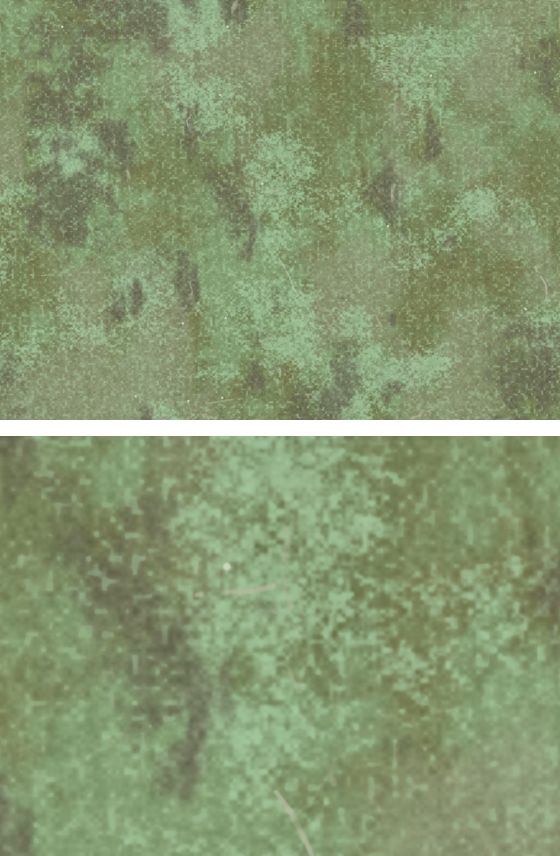
Top: the whole. Bottom: its middle third, enlarged.
A WebGL 1 fragment shader for this texture:

```glsl
precision highp float;
// Weathered green copper: a mottled olive and verdigris ground with fine grain,
// ragged brown stains drawn out vertically, pale scratches and tiny chips.
// Layered value noise gives the surface; short loops scatter the marks.

uniform vec2 u_resolution;

const vec3 OLIVE = vec3(0.475, 0.525, 0.355);
const vec3 GREEN = vec3(0.525, 0.630, 0.455);
const vec3 PALE = vec3(0.580, 0.615, 0.500);
const vec3 MINT = vec3(0.610, 0.750, 0.595);
const vec3 RUST = vec3(0.480, 0.485, 0.310);
const vec3 STAIN = vec3(0.415, 0.415, 0.330);
const vec3 SCAR = vec3(0.720, 0.730, 0.630);

float hash(vec2 p) {
  return fract(sin(dot(p, vec2(127.1, 311.7))) * 43758.5453);
}

float noise(vec2 p) {
  vec2 cell = floor(p);
  vec2 f = fract(p);
  f = f * f * (3.0 - 2.0 * f);
  float low = mix(hash(cell), hash(cell + vec2(1.0, 0.0)), f.x);
  float high = mix(hash(cell + vec2(0.0, 1.0)), hash(cell + 1.0), f.x);
  return mix(low, high, f.y);
}

float fbm(vec2 p) {
  float sum = 0.0;
  float amp = 0.5;
  for (int i = 0; i < 6; i++) {
    sum += amp * noise(p);
    p = mat2(1.6, 1.2, -1.2, 1.6) * p + 17.3;
    amp *= 0.56;
  }
  return sum / 1.10;
}

// Fibrous noise, stretched along the vertical.
float streaks(vec2 p, float scale) {
  return 0.6 * noise(p * vec2(scale, scale * 0.16))
       + 0.4 * noise(p * vec2(scale * 2.1, scale * 0.4) + 31.0);
}

// Distance to a segment from the origin along a vector.
float segment(vec2 p, vec2 along) {
  float t = clamp(dot(p, along) / dot(along, along), 0.0, 1.0);
  return length(p - along * t);
}

vec2 scatter(float id, float seed, float aspect) {
  return vec2(hash(vec2(id, seed)) * aspect, hash(vec2(id, seed + 5.7)));
}

// Upright ragged smudges: x is the stain, y the bare scar inside it.
vec2 smudges(vec2 p, float aspect, float fibre) {
  vec2 cover = vec2(0.0);
  vec2 warp = vec2(fbm(p * 14.0), fbm(p * 11.0 + 40.0)) - 0.5;
  for (int i = 0; i < 13; i++) {
    float id = float(i) + 1.0;
    float size = mix(0.025, 0.065, hash(vec2(id, 2.3)));
    vec2 q = p - scatter(id, 9.1, aspect) + warp * vec2(0.10, 0.16);
    float d = length(q / vec2(size * 0.65, size * 1.5));
    float body = 1.0 - smoothstep(0.35, 1.25, d + (fibre - 0.5) * 0.9);
    float core = 1.0 - smoothstep(0.1, 0.6, length(q / vec2(size * 0.3, size)));
    float bare = step(0.55, hash(vec2(id, 6.6)));
    cover = max(cover, vec2(body, core * bare * smoothstep(0.45, 0.7, fibre)));
  }
  return cover;
}

// Thin broken scratches, mostly upright with a few lying flat.
float scratches(vec2 p, float aspect) {
  float cover = 0.0;
  vec2 bend = (vec2(noise(p * 22.0), noise(p * 22.0 + 9.0)) - 0.5) * 0.022;
  for (int i = 0; i < 18; i++) {
    float id = float(i) + 1.0;
    float flat_lying = step(0.72, hash(vec2(id, 3.9)));
    float angle = mix(1.75, 0.08, flat_lying) + (hash(vec2(id, 8.2)) - 0.5) * 0.6;
    float span = mix(0.025, 0.10, hash(vec2(id, 4.4)));
    float d = segment(p - scatter(id, 21.4, aspect) + bend, span * vec2(cos(angle), sin(angle)));
    float strength = mix(0.25, 0.75, hash(vec2(id, 7.1)));
    cover = max(cover, strength * (1.0 - smoothstep(0.0006, 0.0038, d)));
  }
  return cover * smoothstep(0.25, 0.6, noise(p * 75.0));
}

// Sparse round chips, at most one in each cell.
float chips(vec2 p, float density) {
  vec2 cell = floor(p * density);
  vec2 centre = 0.2 + 0.6 * vec2(hash(cell + 3.1), hash(cell + 8.6));
  float d = length(fract(p * density) - centre) / density;
  return step(0.87, hash(cell + 1.7)) * (1.0 - smoothstep(0.0015, 0.0042, d));
}

void main() {
  vec2 p = gl_FragCoord.xy / u_resolution.y;
  float aspect = u_resolution.x / u_resolution.y;
  float left = 1.0 - smoothstep(0.1, 0.75, p.x / aspect);
  float fine = noise(p * 165.0);
  float grain = 0.6 * fine + 0.4 * noise(p * 290.0 + 11.0);
  float fibre = streaks(p, 75.0);
  float mottle = fbm(p * vec2(7.0, 5.0));

  // Mottled ground with rusty and chalky washes
  float tone = mottle + (fbm(p * 32.0) - 0.5) * 0.55 + (fibre - 0.5) * 0.12;
  vec3 color = mix(OLIVE, GREEN, smoothstep(0.33, 0.65, tone));
  color = mix(color, RUST, 0.6 * smoothstep(0.50, 0.68, fbm(p * 9.0 + 53.0)));
  color = mix(color, PALE, 0.65 * smoothstep(0.46, 0.68, fbm(p * vec2(5.0, 3.5) + 71.0)));

  // Verdigris bloom, stronger towards the left
  float bloom = fbm(p * vec2(6.0, 8.0) + 22.0) + 0.09 * left + (grain - 0.5) * 0.28;
  color = mix(color, MINT, 0.75 * smoothstep(0.50, 0.76, bloom));

  // Broad ragged tarnish and smaller upright smudges
  float tarnish = fbm(p * vec2(5.5, 3.6) + 90.0) + 0.05 * left;
  tarnish += (fbm(p * 38.0 + 6.0) - 0.5) * 0.35 + (fibre - 0.5) * 0.10;
  color = mix(color, STAIN, 0.75 * smoothstep(0.56, 0.74, tarnish));
  vec2 smudge = smudges(p, aspect, fibre);
  color = mix(color, STAIN, 0.8 * smudge.x);

  // Grain, bright crystals, scars and chips
  color += (grain - 0.5) * vec3(0.13, 0.15, 0.13) + (fibre - 0.5) * 0.035;
  color = mix(color, MINT, 0.40 * smoothstep(0.66, 0.92, fine) * (1.0 - 0.7 * smudge.x));
  color = mix(color, SCAR, max(0.7 * smudge.y, scratches(p, aspect)));
  color = mix(color, vec3(0.84, 0.87, 0.79), 0.8 * chips(p, 10.0));
  gl_FragColor = vec4(clamp(color, 0.0, 1.0), 1.0);
}
```
